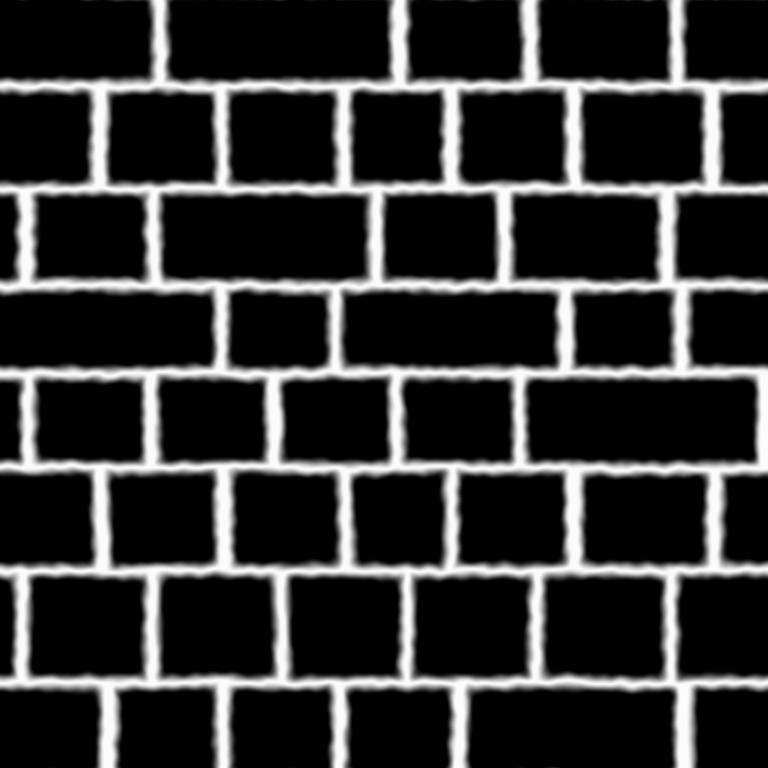
Reproduce this pattern procedurally as a Shadertoy shader.

```glsl
// Black stone blocks in eight uneven courses, parted by soft white mortar joints.
// Each course spaces its upright joints by a start, a pitch and a mid-course bend;
// a soft union of joint distances is roughened with gradient noise and blurred.

const int COURSES = 8;
const int JOINTS = 7;
const float BED_HALF_WIDTH = 0.0070;
const float UPRIGHT_HALF_WIDTH = 0.0102;
const float EDGE_BLUR = 0.0074;
const float CORNER_ROUNDING = 0.008;
const vec3 STONE = vec3(0.0);
const vec3 MORTAR = vec3(0.985);

// Heights of the bed joints, measured down from the top.
const float BEDS[9] = float[9](
    -0.012, 0.112, 0.246, 0.372, 0.486, 0.609, 0.743, 0.889, 1.014);

// Per course: first joint, pitch, bend, bit mask of omitted joints.
const vec4 COURSE[8] = vec4[8](
    vec4(0.039, 0.169, -0.034, 5.0),
    vec4(0.130, 0.160, -0.031, 0.0),
    vec4(0.033, 0.168, -0.065, 4.0),
    vec4(0.137, 0.150, 0.000, 9.0),
    vec4(0.037, 0.160, 0.000, 32.0),
    vec4(0.132, 0.160, -0.033, 0.0),
    vec4(0.029, 0.169, -0.008, 0.0),
    vec4(0.141, 0.150, 0.010, 16.0));

float hash(vec2 p) {
    vec3 q = fract(p.xyx * 0.1031);
    q += dot(q, q.yzx + 33.33);
    return fract((q.x + q.y) * q.z);
}

vec2 gradient(vec2 cell) {
    float angle = 6.2832 * hash(cell);
    return vec2(cos(angle), sin(angle));
}

float gradientNoise(vec2 p) {
    vec2 i = floor(p);
    vec2 f = p - i;
    vec2 u = f * f * f * (f * (f * 6.0 - 15.0) + 10.0);
    vec2 e = vec2(1.0, 0.0);
    float low = mix(dot(gradient(i), f), dot(gradient(i + e), f - e), u.x);
    float high = mix(dot(gradient(i + e.yx), f - e.yx),
                     dot(gradient(i + e.xx), f - e.xx), u.x);
    return mix(low, high, u.y);
}

vec2 wobble(vec2 p, float frequency) {
    return vec2(gradientNoise(p * frequency + 17.0),
                gradientNoise(p * frequency + 71.0));
}

float smoothMin(float a, float b, float k) {
    float h = max(k - abs(a - b), 0.0) / k;
    return min(a, b) - 0.25 * h * h * k;
}

// Signed distance to the nearest bed joint.
float bedDistance(float y) {
    float d = 1.0;
    for (int i = 0; i <= COURSES; i++) d = min(d, abs(y - BEDS[i]));
    return d - BED_HALF_WIDTH;
}

int courseAt(float y) {
    int row = 0;
    for (int i = 1; i < COURSES; i++) row += int(y > BEDS[i]);
    return row;
}

// Signed distance to the nearest upright joint of one course.
float uprightDistance(float x, vec4 course, int row) {
    float d = 1.0;
    int omitted = int(course.w);
    for (int k = 0; k < JOINTS; k++) {
        if (((omitted >> k) & 1) == 1) continue;
        float column = float(k);
        float offset = (column - 3.5) / 0.9;
        float center = course.x + course.y * column + course.z * exp(-offset * offset);
        float variation = hash(vec2(column, float(row)) + 5.0);
        float halfWidth = UPRIGHT_HALF_WIDTH * mix(0.82, 1.15, variation);
        d = min(d, abs(x - center) - halfWidth);
    }
    return d;
}

void mainImage(out vec4 fragColor, in vec2 fragCoord) {
    vec2 p = fragCoord / iResolution.xy;
    p.y = 1.0 - p.y;

    // Slow drift of the joints plus finely worn edges.
    p += 0.0035 * wobble(p, 9.0) + 0.0042 * wobble(p, 48.0);

    int row = courseAt(p.y);
    float d = smoothMin(bedDistance(p.y),
                        uprightDistance(p.x, COURSE[row], row), CORNER_ROUNDING);

    float blur = max(EDGE_BLUR, 1.0 / iResolution.y);
    float mortar = 1.0 - smoothstep(-blur, blur, d);
    fragColor = vec4(mix(STONE, MORTAR, mortar), 1.0);
}
```
